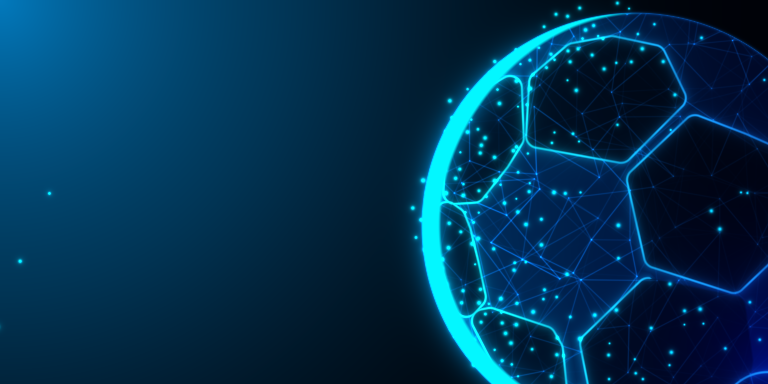
Write a WebGL 2 fragment shader that draws this background.

```glsl
#version 300 es
precision highp float;

uniform vec2 u_resolution;
out vec4 outColor;

#define BALL_CENTER vec2(1.654, 0.411)
#define BALL_RADIUS 0.555
#define CRESCENT_WIDTH 0.046
#define CORNER 0.031
#define SEAM_WIDTH 0.0026
#define WEB_STRENGTH 0.42
#define SPARK_CELL 0.034
#define CYAN vec3(0.01, 0.97, 1.0)
#define AZURE vec3(0.03, 0.46, 0.92)
#define SKY vec3(0.01, 0.47, 0.71)
#define NIGHT vec3(0.0, 0.006, 0.03)

float hash(vec2 p) {
    return fract(sin(dot(p, vec2(127.1, 311.7))) * 43758.5);
}

vec2 cellPoint(vec2 cell) {
    return cell + 0.1 + 0.8 * vec2(hash(cell), hash(cell + 37.2));
}

float segment(vec2 p, vec2 a, vec2 b) {
    vec2 e = b - a, w = p - a;
    return length(w - e * clamp(dot(w, e) / dot(e, e), 0.0, 1.0));
}

// Rounded polygon: joins its signed distance and its outline to the others
void addPanel(vec2 p, vec2 v[7], inout float fill, inout float seam) {
    float d = 1e3, side = 1.0;
    for (int i = 0, j = 6; i < 7; j = i, i++) {
        d = min(d, segment(p, v[i], v[j]));
        vec2 e = v[j] - v[i], w = p - v[i];
        bvec3 c = bvec3(p.y >= v[i].y, p.y < v[j].y, e.x * w.y > e.y * w.x);
        if (all(c) || all(not(c))) side = -side;
    }
    d = side * d - CORNER;
    fill = min(fill, d);
    seam = min(seam, abs(d));
}

// Threads between jittered grid points, with faint nodes
float web(vec2 p, float size, float aa) {
    vec2 q = p / size, cell = floor(q);
    float light = 0.0, w = max(0.0011, aa * 0.8) / size;
    for (int y = -1; y <= 1; y++)
    for (int x = -1; x <= 1; x++) {
        vec2 id = cell + vec2(x, y), a = cellPoint(id);
        light += 0.5 * exp(-length(q - a) * 22.0);
        for (int k = 0; k < 4; k++) {
            vec2 step2 = k == 0 ? vec2(1, 0) : k == 1 ? vec2(0, 1) : k == 2 ? vec2(1, 1) : vec2(1, -1);
            float d = segment(q, a, cellPoint(id + step2));
            float power = hash(id * 1.7 + float(k) * 9.1);
            light += power * power * exp(-d * d / (w * w));
        }
    }
    return light;
}

// Glowing dots, crowded beside the lit rim
float sparks(vec2 p) {
    vec2 cell = floor(p / SPARK_CELL);
    float light = 0.0;
    for (int y = -1; y <= 1; y++)
    for (int x = -1; x <= 1; x++) {
        vec2 id = cell + vec2(x, y), a = cellPoint(id) * SPARK_CELL;
        vec2 r = a - BALL_CENTER;
        float depth = BALL_RADIUS - length(r);
        float lit = smoothstep(0.35, -0.5, r.x);
        float density = depth > 0.0 ? 0.75 * lit * exp(-depth * 3.0) + 0.04
            : 0.4 * step(-0.035, depth) * smoothstep(0.1, -0.1, r.x) * step(-0.05, r.y);
        float d = length(p - a), size = 0.0025 + 0.0035 * hash(id + 5.3);
        float glow = exp(-d * d / (size * size)) + 0.35 * exp(-d / (size * 1.6));
        light += step(hash(id + 71.9), density) * glow * smoothstep(SPARK_CELL, 0.0, d);
    }
    return light;
}

void main() {
    vec2 p = gl_FragCoord.xy / u_resolution.y;
    float aa = 1.0 / u_resolution.y;

    // Backdrop lit from the upper left
    float far = length(p - vec2(0.0, 1.0));
    vec3 color = NIGHT + SKY * exp(-1.12 * far) * smoothstep(2.1, 0.7, far);

    // Ball shading and rim geometry
    vec2 r = p - BALL_CENTER;
    float depth = BALL_RADIUS - length(r);
    float inside = smoothstep(-aa, aa, depth);
    float facing = dot(normalize(r), normalize(vec2(-1.0, -0.25)));
    float lit = smoothstep(-0.35, 0.7, facing);
    float right = smoothstep(1.2, 2.0, p.x);
    vec3 tint = mix(CYAN, AZURE, right);

    // Panels
    float fill = 1e3, seam = 1e3, lower = 1e3;
    addPanel(p, vec2[7](vec2(1.401, 0.646), vec2(1.409, 0.784), vec2(1.495, 0.857), vec2(1.594, 0.875), vec2(1.703, 0.852), vec2(1.755, 0.745), vec2(1.617, 0.607)), fill, seam);
    addPanel(p, vec2[7](vec2(1.328, 0.771), vec2(1.333, 0.641), vec2(1.297, 0.583), vec2(1.234, 0.503), vec2(1.185, 0.5), vec2(1.19, 0.59), vec2(1.255, 0.729)), fill, seam);
    addPanel(p, vec2[7](vec2(1.164, 0.443), vec2(1.182, 0.43), vec2(1.195, 0.396), vec2(1.216, 0.31), vec2(1.234, 0.227), vec2(1.214, 0.206), vec2(1.174, 0.323)), fill, seam);
    addPanel(p, vec2[7](vec2(1.26, 0.164), vec2(1.276, 0.167), vec2(1.354, 0.141), vec2(1.417, 0.12), vec2(1.435, 0.089), vec2(1.448, -0.04), vec2(1.38, -0.07)), fill, seam);
    addPanel(p, vec2[7](vec2(1.81, 0.669), vec2(1.664, 0.531), vec2(1.708, 0.333), vec2(1.911, 0.268), vec2(2.05, 0.4), vec2(2.05, 0.57), vec2(1.93, 0.623)), fill, seam);
    addPanel(p, vec2[7](vec2(1.688, 0.245), vec2(1.542, 0.104), vec2(1.57, -0.04), vec2(1.667, -0.12), vec2(1.9, -0.1), vec2(1.93, 0.06), vec2(1.91, 0.2)), fill, lower);
    seam = min(seam, lower + 0.1 * smoothstep(1.69, 1.75, p.x));
    seam = min(seam, abs(length(p - vec2(2.0, -0.094)) - 0.125));

    // Surface: dark panels, bluer gaps, threads
    vec3 gap = mix(vec3(0.0, 0.16, 0.33), vec3(0.0, 0.035, 0.15), right);
    vec3 panel = mix(vec3(0.0, 0.065, 0.14), vec3(0.0, 0.012, 0.05), right);
    float hollow = smoothstep(0.004, -0.004, fill);
    vec3 ball = mix(gap, panel, hollow);
    ball += vec3(0.0, 0.0, 0.28) * exp(-5.0 * length(p - vec2(2.0, 0.05)));
    float threads = web(p, 0.105, aa) + 0.7 * web(p.yx + 3.7, 0.16, aa);
    ball += AZURE * threads * WEB_STRENGTH * mix(1.2, 0.4, right) * mix(1.0, 0.6, hollow);

    // Glowing seams
    float shimmer = 0.85 + 0.15 * sin(p.x * 41.0 + p.y * 57.0);
    float core = smoothstep(SEAM_WIDTH + aa, SEAM_WIDTH - aa, seam);
    ball += tint * (0.3 * exp(-seam * 110.0) + 0.06 * exp(-seam * 28.0));
    ball = mix(ball, tint + vec3(0.06, 0.1, 0.08), core * shimmer);
    color = mix(color, ball, inside);

    // Rim, crescent and halo
    float width = CRESCENT_WIDTH * smoothstep(-0.35, 0.85, facing);
    float crescent = inside * smoothstep(width + 0.005, width - 0.005, depth) * smoothstep(-0.3, -0.1, facing);
    float halo = depth < 0.0 ? 0.5 * exp(depth * 38.0) : 0.4 * exp(-max(depth - width, 0.0) * 34.0);
    color += vec3(0.0, 0.55, 0.8) * halo * lit;
    color += AZURE * 0.5 * exp(-abs(depth) * 420.0);
    color += mix(CYAN, AZURE, 0.3 * right) * sparks(p) * 0.85;
    color = mix(color, CYAN, crescent);

    outColor = vec4(clamp(color, 0.0, 1.0), 1.0);
}
```
